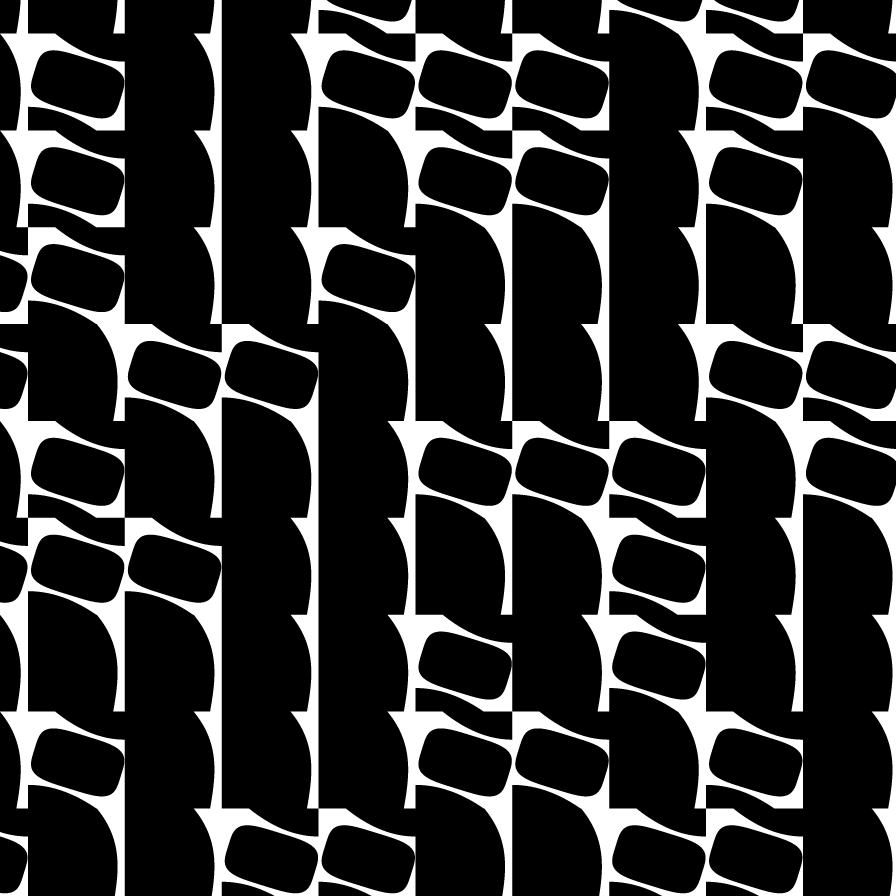
Give the GLSL for this pattern, as a Shadertoy shader.

```glsl
// Black and white grid of two random tiles: tilted pebbles and scalloped trunks.

float hash(vec2 id) {
    return fract(sin(dot(id, vec2(12.9898, 78.233))) * 43758.5453);
}

// Tile coordinates run right and down from the top left corner, 0 to 1.
bool pebbleTile(vec2 t) {
    // Rounded pebble: a tilted superellipse
    vec2 d = t - vec2(0.513, 0.525);
    vec2 axis = vec2(cos(0.3), sin(0.3));
    vec2 q = vec2(dot(d, axis), dot(d, vec2(-axis.y, axis.x))) / vec2(0.467, 0.285);
    q *= q;
    bool pebble = dot(q, q) < 1.0;

    // Curved wedge hanging from the upper right
    float u = 1.0 - t.x;
    bool wedge = t.y < 0.29 - 0.56 * u * u;

    // Rounded shoulder rising from the lower left
    bool shoulder = t.y > 0.757 + 0.49 * t.x * t.x;
    return pebble || wedge || shoulder;
}

// Solid trunk with a bulging right side
bool trunkTile(vec2 t) {
    return t.x < 0.71 + t.y * (0.83 + t.y * (-0.976 + 0.316 * t.y));
}

float ink(vec2 p) {
    vec2 id = floor(p);
    vec2 t = p - id;
    t.y = 1.0 - t.y;
    bool black = hash(id + 17.0) < 0.39 ? pebbleTile(t) : trunkTile(t);
    return black ? 1.0 : 0.0;
}

void mainImage(out vec4 fragColor, in vec2 fragCoord) {
    // Average a 4 by 4 grid of samples for smooth edges
    float coverage = 0.0;
    for (int i = 0; i < 16; i++) {
        vec2 jitter = (vec2(i % 4, i / 4) + 0.5) / 4.0 - 0.5;
        vec2 uv = (fragCoord + jitter) / iResolution.y;
        coverage += ink(uv * 9.25 - vec2(0.289, 0.904));
    }
    fragColor = vec4(vec3(1.0 - coverage / 16.0), 1.0);
}
```
